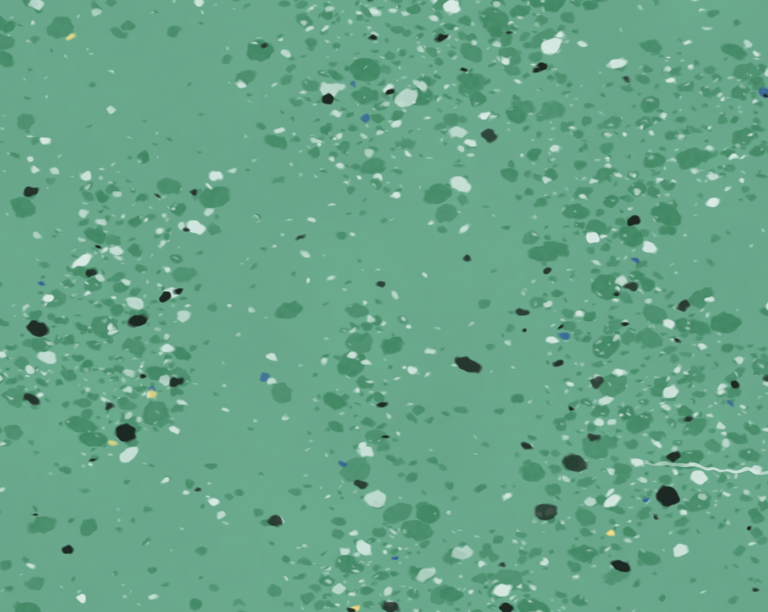
Reproduce this texture procedurally as a Shadertoy shader.

```glsl
// Green speckled vinyl flooring with dark green, white, black and rare coloured flakes.

const vec3 BASE   = vec3(0.412, 0.660, 0.548);
const vec3 GREEN  = vec3(0.250, 0.525, 0.385);
const vec3 WHITE  = vec3(0.860, 0.925, 0.905);
const vec3 BLACK  = vec3(0.110, 0.155, 0.135);
const vec3 YELLOW = vec3(0.960, 0.860, 0.520);
const vec3 BLUE   = vec3(0.170, 0.340, 0.600);
const float SOFTNESS  = 0.0022;  // half width of a flake edge
const float ROUGHNESS = 0.0055;  // how far noise pushes the outlines
const float MAX_TILT  = 0.55;    // flakes lie mostly level
const float CLUMPING  = 0.75;    // how strongly flakes gather in clouds
const float SCRATCH_Y = 0.245;
const float SCRATCH_START = 1.045;

vec3 hash3(vec3 p) {
    p = fract(p * vec3(0.1031, 0.1030, 0.0973));
    p += dot(p, p.yxz + 33.33);
    return fract((p.xxy + p.yxx) * p.zyx);
}

float noise(vec2 p, float seed) {
    vec2 i = floor(p), f = fract(p);
    f = f * f * (3.0 - 2.0 * f);
    float a = hash3(vec3(i, seed)).x;
    float b = hash3(vec3(i + vec2(1, 0), seed)).x;
    float c = hash3(vec3(i + vec2(0, 1), seed)).x;
    float d = hash3(vec3(i + vec2(1, 1), seed)).x;
    return mix(mix(a, b, f.x), mix(c, d, f.x), f.y);
}

// Coverage of one layer of jittered, tilted ellipses; radii are in canvas heights.
float flakes(vec2 p, float cells, float density, float rMin, float rMax, float seed) {
    vec2 home = floor(p * cells);
    float cover = 0.0;
    for (int y = -1; y <= 1; y++)
    for (int x = -1; x <= 1; x++) {
        vec2 id = home + vec2(x, y);
        vec3 place = hash3(vec3(id + 17.0, seed));
        vec3 form  = hash3(vec3(id + 71.0, seed + 5.0));
        vec3 look  = hash3(vec3(id + 143.0, seed + 9.0));
        vec2 centre = (id + place.xy) / cells;
        float cloud = smoothstep(0.25, 0.75, noise(centre * 5.0, 3.0));
        float chance = density * mix(1.0 - CLUMPING, 1.0 + CLUMPING, cloud);
        if (place.z > chance) continue;

        float tilt = (form.x - 0.5) * 2.0 * MAX_TILT;
        float c = cos(tilt), s = sin(tilt);
        vec2 q = mat2(c, -s, s, c) * (p - centre);
        float r = mix(rMin, rMax, form.y * form.y);
        vec2 radii = r * vec2(1.15, mix(0.55, 0.95, form.z));
        float d = (length(q / radii) - 1.0) * radii.y;
        float opacity = mix(0.65, 1.0, look.x);
        cover = max(cover, opacity * (1.0 - smoothstep(-SOFTNESS, SOFTNESS, d)));
    }
    return cover;
}

// Thin pale scratch that runs off the right side.
float scratch(vec2 p) {
    float along = p.x - SCRATCH_START;
    float path = SCRATCH_Y - 0.08 * along + 0.008 * (noise(p.xx * 45.0, 8.0) - 0.5);
    float width = mix(0.0012, 0.0035, noise(p.xx * 60.0, 12.0));
    float line = 1.0 - smoothstep(width - 0.001, width + 0.0015, abs(p.y - path));
    return line * smoothstep(0.0, 0.015, along) * mix(0.45, 0.9, noise(p.xx * 30.0, 4.0));
}

void mainImage(out vec4 fragColor, in vec2 fragCoord) {
    vec2 p = fragCoord / iResolution.y;

    // Rough outlines shared by all flakes
    vec2 rough = vec2(noise(p * 110.0, 1.0), noise(p * 110.0, 2.0)) - 0.5;
    vec2 w = p + ROUGHNESS * rough;

    // Ground with faint mottling
    float mottle = noise(p * 7.0, 6.0) + 0.5 * noise(p * 60.0, 7.0) - 0.75;
    vec3 col = BASE * (1.0 + 0.025 * mottle);

    // Dark green flakes, sunk into the ground
    float green = flakes(w, 22.0, 0.52, 0.009, 0.023, 11.0);
    green = max(green, 0.9 * flakes(w, 42.0, 0.50, 0.003, 0.0095, 23.0));
    float grain = mix(0.80, 1.0, noise(p * 130.0, 9.0));
    col = mix(col, GREEN, green * grain);

    // White chips and dust
    float white = flakes(w, 22.0, 0.19, 0.006, 0.0165, 37.0);
    white = max(white, 0.9 * flakes(w, 38.0, 0.19, 0.003, 0.0075, 41.0));
    white = max(white, 0.55 * flakes(w, 62.0, 0.18, 0.0015, 0.0035, 53.0));
    col = mix(col, WHITE, white * mix(0.82, 1.0, grain));

    // Rare coloured specks
    col = mix(col, BLUE, 0.9 * flakes(w, 12.0, 0.07, 0.004, 0.010, 67.0));
    col = mix(col, YELLOW, flakes(w, 10.0, 0.04, 0.005, 0.008, 79.0));

    // Black chips
    float black = flakes(w, 9.0, 0.17, 0.009, 0.020, 83.0);
    black = max(black, flakes(w, 18.0, 0.20, 0.004, 0.010, 97.0));
    col = mix(col, BLACK, min(1.0, black * 1.15));

    col = mix(col, WHITE, scratch(p));
    fragColor = vec4(col, 1.0);
}
```
